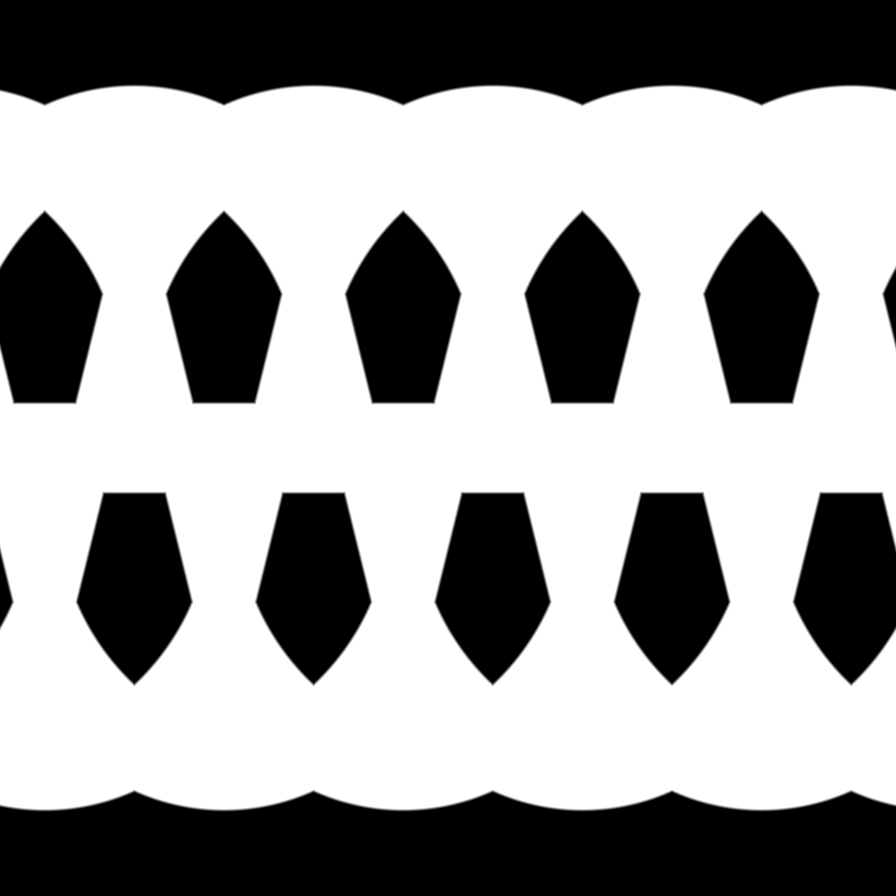
Give the GLSL for this pattern, as a Shadertoy shader.

```glsl
#define REPEATS 5.0
#define TIP 0.2643
#define SHOULDER vec2(0.0645, 0.1719)
#define BASE vec2(0.0345, 0.0501)
#define BULGE 0.0059
#define CUSP 0.3828
#define CREST 0.4043
#define SOFTNESS 0.0022
#define INK vec3(0.0)
#define PAPER vec3(1.0)

// Radius of an arc from half its chord and its rise
float arcRadius(float halfChord, float rise) {
    return (halfChord * halfChord + rise * rise) / (2.0 * rise);
}

// Signed distance to the line a-b, positive on its right
float lineDistance(vec2 p, vec2 a, vec2 b) {
    vec2 dir = normalize(b - a);
    return dot(p - a, vec2(dir.y, -dir.x));
}

// Pointed petal with a flat base; p.x is mirrored to be positive
float petalDistance(vec2 p) {
    vec2 tip = vec2(0.0, TIP);
    vec2 chord = tip - SHOULDER;
    vec2 outward = normalize(vec2(chord.y, -chord.x));
    float radius = arcRadius(0.5 * length(chord), BULGE);
    vec2 center = 0.5 * (tip + SHOULDER) - outward * (radius - BULGE);

    float shoulderArc = length(p - center) - radius;
    float flank = lineDistance(p, BASE, SHOULDER);
    return max(max(shoulderArc, flank), BASE.y - p.y);
}

// Solid border with a scalloped inner edge
float borderDistance(vec2 p) {
    float halfCell = 0.5 / REPEATS;
    float radius = arcRadius(halfCell, CREST - CUSP);
    return radius - length(p - vec2(halfCell, CREST - radius));
}

void mainImage(out vec4 fragColor, in vec2 fragCoord) {
    vec2 uv = fragCoord / iResolution.xy;

    // Mirror the rows about the middle, the lower one shifted by half a cell
    float rowShift = uv.y < 0.5 ? 0.5 : 0.0;
    float cellX = fract(uv.x * REPEATS + 0.25 + rowShift) - 0.5;
    vec2 p = vec2(abs(cellX) / REPEATS, abs(uv.y - 0.5));

    float d = min(petalDistance(p), borderDistance(p));
    float edge = max(SOFTNESS, 0.75 / min(iResolution.x, iResolution.y));
    fragColor = vec4(mix(INK, PAPER, smoothstep(-edge, edge, d)), 1.0);
}
```
